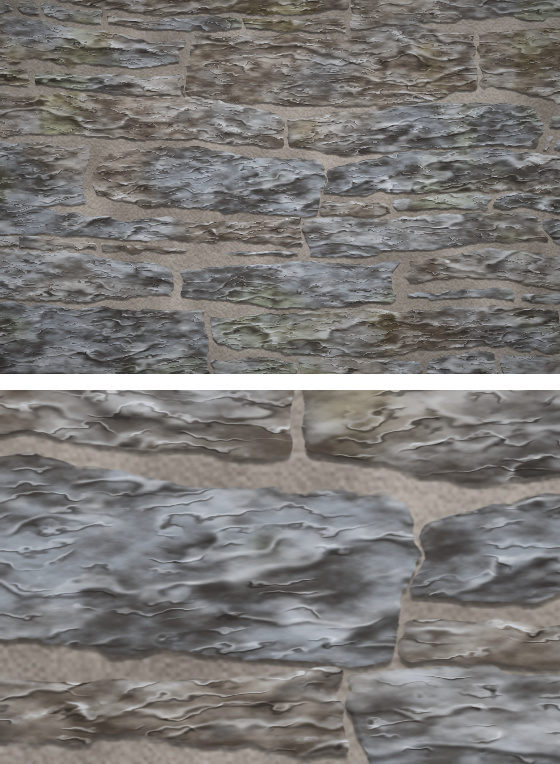
Top, the full canvas; bottom, a detail of the centre.
This texture is drawn by a Shadertoy shader. Its source:

```glsl
#define COURSES 6.6
#define STONE_WIDTH 0.8
#define JOINT 0.0075
#define SPLIT_CHANCE 0.38
#define LIGHT_STEP vec2(0.0008, 0.0035)
#define RELIEF 1.5
#define LEDGE_CONTRAST 0.42
#define SLATE_DARK vec3(0.315, 0.30, 0.29)
#define SLATE_LIGHT vec3(0.585, 0.60, 0.62)
#define PALE vec3(0.80, 0.815, 0.835)
#define SHADE vec3(0.17, 0.155, 0.145)
#define MORTAR vec3(0.575, 0.545, 0.515)

float hash(vec2 p) {
    return fract(sin(dot(p, vec2(127.1, 311.7))) * 43758.5453);
}

float noise(vec2 p) {
    vec2 i = floor(p), f = fract(p);
    f = f * f * (3.0 - 2.0 * f);
    return mix(mix(hash(i), hash(i + vec2(1, 0)), f.x),
               mix(hash(i + vec2(0, 1)), hash(i + vec2(1, 1)), f.x), f.y);
}

float fbm(vec2 p) {
    float sum = 0.0, amp = 0.53;
    for (int i = 0; i < 4; i++) {
        sum += amp * noise(p);
        p = p * 2.03 + 17.3;
        amp *= 0.5;
    }
    return sum;
}

// Jittered one-dimensional cells
float cellEdge(float i, float seed) {
    return i + 0.55 * (hash(vec2(i, seed)) - 0.5);
}

vec2 cellSpan(float x, float seed) {
    float i = floor(x);
    float lo = cellEdge(i, seed), hi = cellEdge(i + 1.0, seed);
    if (x < lo) return vec2(cellEdge(i - 1.0, seed), lo);
    if (x > hi) return vec2(hi, cellEdge(i + 2.0, seed));
    return vec2(lo, hi);
}

// Depth inside the nearest stone (negative in mortar) and its random seed
vec2 stoneAt(vec2 p) {
    vec2 w = p;
    w.y += 0.07 * (noise(p * vec2(2.3, 3.0)) - 0.5) + 0.03 * (fbm(p * vec2(10.0, 20.0)) - 0.5);
    w.x += 0.07 * (fbm(p * vec2(6.0, 12.0)) - 0.5);

    vec2 ys = cellSpan(w.y * COURSES, 3.0) / COURSES;
    float row = floor(ys.x * 50.0 + 0.5);
    float shift = hash(vec2(row, 8.0)) * 5.0;
    vec2 xs = (cellSpan(w.x / STONE_WIDTH + shift, row) - shift) * STONE_WIDTH;

    // Some stones rest on a bed of thin slivers
    float pick = hash(floor(vec2(xs.x, ys.x) * 97.0));
    if (pick < SPLIT_CHANCE) {
        float cut = mix(ys.x, ys.y, 0.25 + 0.4 * pick);
        if (w.y < cut) {
            ys.y = cut;
            vec2 thin = (cellSpan(w.x / 0.3 + shift, row + 5.0) - shift) * 0.3;
            xs = vec2(max(xs.x, thin.x), min(xs.y, thin.y));
        } else {
            ys.x = cut;
        }
    }

    // Box tapering towards one end
    vec2 center = 0.5 * vec2(xs.x + xs.y, ys.x + ys.y);
    vec2 halfSize = 0.5 * vec2(xs.y - xs.x, ys.y - ys.x);
    float seed = hash(floor(center * 97.0));
    float along = (w.x - center.x) / halfSize.x * sign(seed - 0.5);
    halfSize.y *= 1.0 - 0.3 * smoothstep(0.45, 1.05, along);
    float radius = min(0.015, 0.6 * min(halfSize.x, halfSize.y));
    vec2 q = abs(w - center) - halfSize + radius;
    float d = length(max(q, 0.0)) + min(max(q.x, q.y), 0.0) - radius;
    float joint = JOINT * (2.3 * noise(p * vec2(3.5, 7.0)) - 0.1);
    joint += 0.016 * (fbm(p * vec2(25.0, 60.0)) - 0.5);
    return vec2(-d - joint, seed);
}

// Broken ledges of split slate: lit lips (positive) over dark gaps (negative)
float ledges(vec2 p, float seed) {
    vec2 q = p + seed * vec2(37.0, 51.0);
    q.y += 0.2 * (seed - 0.5) * p.x;
    float sum = 0.0, rate = 15.0;
    for (int i = 0; i < 3; i++) {
        float level = q.y * rate + 2.6 * fbm(q * rate * vec2(0.33, 0.75));
        float t = fract(level) - 0.5;
        float lip = 18.0 * t * exp(-60.0 * t * t);
        float broken = smoothstep(0.38, 0.66, noise(q * rate * vec2(0.5, 1.1) + 31.0));
        sum += lip * broken;
        rate *= 2.1;
        q += 5.7;
    }
    return sum;
}

float surfaceHeight(vec2 p, vec2 stone) {
    float profile = smoothstep(-0.002, 0.007, stone.x);
    float sand = 0.12 * noise(p * 240.0) + 0.3 * fbm(p * 22.0);
    float grain = 0.5 * fbm(p * vec2(24.0, 62.0) + stone.y * 40.0);
    return mix(sand, 0.2 + grain, profile);
}

void mainImage(out vec4 fragColor, in vec2 fragCoord) {
    vec2 uv = fragCoord / iResolution.xy;
    vec2 p = fragCoord / iResolution.y;
    vec2 stone = stoneAt(p);
    vec2 above = p + LIGHT_STEP;
    float slope = surfaceHeight(p, stone) - surfaceHeight(above, stoneAt(above));
    float inside = smoothstep(-0.001, 0.002, stone.x);

    // Slate with warm stains, moss and pale lichen
    float mottle = 0.5 * fbm(p * vec2(9.0, 24.0) + stone.y * 19.0) + 0.5 * fbm(p * vec2(38.0, 80.0));
    vec3 slate = mix(SLATE_DARK, SLATE_LIGHT, smoothstep(0.28, 0.72, mottle));
    slate += 0.09 * (stone.y - 0.5);
    float rust = smoothstep(0.42, 0.7, fbm(p * vec2(2.5, 4.0) + stone.y * 7.0) + 0.15 * (uv.y - 0.5));
    slate *= mix(vec3(0.985, 1.0, 1.02), vec3(1.05, 0.97, 0.88), rust);
    float moss = smoothstep(0.55, 0.75, fbm(p * vec2(5.0, 6.0) + 40.0));
    slate *= mix(vec3(1.0), vec3(0.97, 0.97, 0.82), moss);
    float lichen = smoothstep(0.54, 0.7, fbm(p * vec2(14.0, 30.0) + 70.0));
    slate = mix(slate, PALE, 0.38 * lichen);

    // Sandy mortar, shadowed below overhanging stones
    vec3 mortar = MORTAR + 0.08 * (noise(p * 230.0) - 0.5) + 0.25 * (fbm(p * 9.0) - 0.5);
    float overhang = smoothstep(0.0, 0.005, stoneAt(p + vec2(0.0, 0.007)).x);
    mortar *= 1.0 - 0.35 * overhang;
    vec3 color = mix(mortar, slate, inside);

    // Light from above
    float shading = slope * RELIEF + LEDGE_CONTRAST * inside * ledges(p, stone.y);
    color = mix(color, PALE, clamp(shading, 0.0, 0.8));
    color = mix(color, SHADE, clamp(-1.2 * shading, 0.0, 0.85));

    vec2 c = uv - vec2(0.5, 0.53);
    color *= 1.06 - 0.55 * dot(c, c);
    fragColor = vec4(color, 1.0);
}
```
